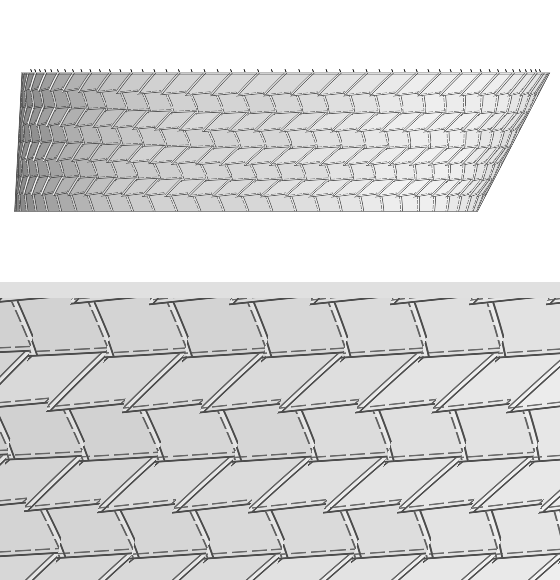
Top: the whole. Bottom: its middle third, enlarged.
Write a WebGL 2 fragment shader that draws this pattern.

```glsl
#version 300 es
precision highp float;
// Unrolled elevation of a tapering drum clad in eight rows of overlapping, zigzag metal panels.

uniform vec2 u_resolution;
out vec4 outColor;

float pixel; // size of one pixel in drawing units

float hash(vec2 p) {
    return fract(sin(dot(p, vec2(127.1, 311.7))) * 43758.5453);
}

// Coverage of a stroke with the given half width
float ink(float d, float halfWidth) {
    return 1.0 - smoothstep(halfWidth - 0.5 * pixel, halfWidth + 0.5 * pixel, abs(d));
}

void main() {
    // Drawing units: 768 across, 387 down, measured from the top
    vec2 p = gl_FragCoord.xy / u_resolution * vec2(768.0, 387.0);
    p.y = 387.0 - p.y;
    pixel = 768.0 / u_resolution.x;

    // Drum: centre and radius drift downward, columns bunch up at the sides
    float depth = clamp((p.y - 100.0) / 190.0, 0.0, 1.0);
    float centre = 392.0 - 54.5 * depth;
    float radius = 362.0 - 44.5 * depth;
    float angle = asin(clamp((p.x - centre) / radius, -1.0, 1.0));
    float column = angle / 0.104;
    float panelWidth = 0.104 * radius * max(cos(angle), 0.06);

    // Stepped ledges between rows: a solid stroke with a dashed companion
    float row = 0.0, top = 100.0, bottom = 290.0, lines = 0.0;
    float dash = step(0.22, fract(p.x / 9.0));
    for (int i = 1; i < 8; i++) {
        float n = float(i);
        bool tipped = i % 2 == 1;
        float along = fract(column + (tipped ? 0.6 : 0.0));
        float bulge = (2.5 + 5.5 * sin(0.42 * n + 0.3)) * smoothstep(20.0, 330.0, p.x);
        float y = 100.0 + 23.8 * n + bulge + (tipped ? 4.0 : 2.4) * (0.5 - along);
        float d = p.y - y;
        lines = max(lines, max(ink(d, 0.45), 0.8 * dash * ink(d + 2.0, 0.35)));
        if (d > 0.0) {
            row = n;
            top = y;
        } else {
            bottom = min(bottom, y);
        }
    }

    // Slanted seams, leaning opposite ways in alternate rows
    float drop = clamp((p.y - top) / (bottom - top), 0.0, 1.0);
    bool slanted = mod(row, 2.0) < 0.5;
    float panel = column - (slanted ? -0.6 * drop : mix(-0.34, 0.08, drop));
    float seam = (fract(panel + 0.5) - 0.5) * panelWidth * (slanted ? 0.7 : 0.93);
    float gap = min(2.4, 0.22 * panelWidth);
    float seamDash = slanted ? 1.0 : step(0.2, fract(p.y / 7.0));
    lines = max(lines, ink(seam - 0.5 * gap, 0.42));
    lines = max(lines, 0.85 * seamDash * ink(seam + 0.5 * gap, 0.38));

    // Flat tone per panel, dark on the left and bright on the right
    float id = floor(panel);
    float facing = (id + 0.5) * 0.104;
    float tone = mix(0.49, 0.845, smoothstep(-1.7, -0.2, facing));
    tone += 0.1 * smoothstep(-0.2, 0.8, facing) - 0.06 * smoothstep(0.9, 1.4, facing);
    tone += 0.016 * (hash(vec2(id, row)) - 0.5) - (slanted ? 0.0 : 0.015);

    // Pale joint between the paired seam strokes, brightest at the left side
    float glint = 0.35 + 0.55 * smoothstep(-0.7, -1.1, facing) * (slanted ? 1.0 : 0.3);
    tone = mix(tone, 1.0, glint * ink(seam, 0.4 * gap));
    tone = mix(tone, 0.2, 0.85 * lines);

    // Silhouette and outline
    float side = radius - abs(p.x - centre);
    float inside = min(side * 0.95, min(p.y - 100.0, 290.0 - p.y));
    float shade = mix(1.0, tone, smoothstep(-0.5 * pixel, 0.5 * pixel, inside));
    float rim = max(ink(inside, 0.4), 0.7 * ink(p.y - 102.0, 0.3) * step(0.0, side));
    shade = mix(shade, 0.22, 0.85 * rim);

    // Row of small pins standing on the top edge, two to a panel
    float pin = (fract(column * 2.0 + 0.5) - 0.5) * 0.5 * panelWidth;
    float lean = pin + (98.0 - p.y) * 0.35;
    float pinHeight = ink(p.y - 97.0, 1.9) * step(abs(angle), 1.33);
    shade = mix(shade, 0.1, pinHeight * ink(lean, 0.75));

    outColor = vec4(vec3(shade), 1.0);
}
```
